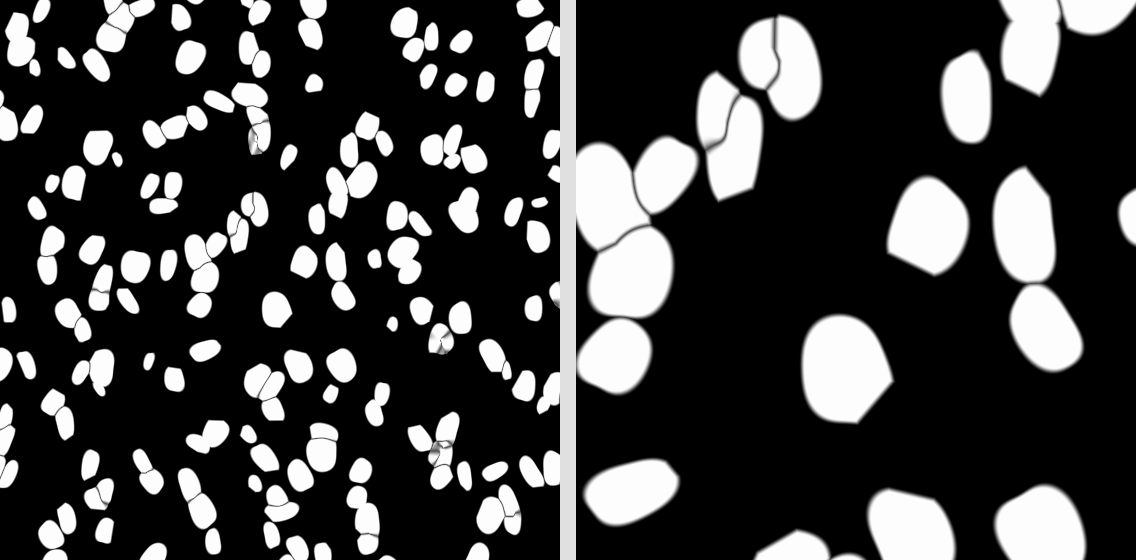
Left: the whole. Right: its middle third, enlarged.
This pattern is drawn by a Shadertoy shader. Its source:

```glsl
// Scattered white oval grains, mostly upright and often touching, on black.

#define CELLS 10.0          // home cells across the canvas, two grains each
#define KEEP 0.86           // chance that a grain exists
#define HALF_LENGTH vec2(0.0225, 0.0345)
#define ASPECT vec2(0.48, 0.84)
#define PAIR_GAP vec2(0.035, 0.064)
#define TILT 1.3            // spread of the usual lean, radians
#define STRAY 0.2           // share of grains with any direction
#define TINY 0.08           // share of half-sized grains
#define WOBBLE 0.07         // unevenness of the outline
#define SEAM 0.0005         // half gap between touching grains
#define SOFTNESS 0.0019     // half width of the edge blur
#define GRAIN_WHITE vec3(0.993)

const float TAU = 6.2831853;

// Integer hash giving three values from 0 to 1
vec3 hash3(vec2 cell, int salt) {
    uvec3 v = uvec3(ivec3(ivec2(cell) + 64, salt + 7));
    v = v * 1664525u + 1013904223u;
    v.x += v.y * v.z; v.y += v.z * v.x; v.z += v.x * v.y;
    v ^= v >> 16u;
    v.x += v.y * v.z; v.y += v.z * v.x; v.z += v.x * v.y;
    return vec3(v >> 8u) / 16777216.0;
}

mat2 rotation(float angle) {
    float c = cos(angle), s = sin(angle);
    return mat2(c, s, -s, c);
}

// Approximate distance to an uneven ellipse with one flattened side
float grainDistance(vec2 p, vec2 radii, vec3 rnd) {
    vec2 q = p / radii + 1e-5;
    float theta = atan(q.y, q.x);
    float outline = 1.0 + WOBBLE * (0.8 * cos(2.0 * theta + TAU * rnd.x)
                                  + 0.7 * cos(3.0 * theta + TAU * rnd.y)
                                  - 0.5 * cos(4.0 * theta));
    float k = length(q) / outline;
    float d = k * (k - 1.0) / length(q / radii);

    // Chop a random side, measured against the support of the ellipse
    float side = TAU * rnd.z;
    vec2 normal = vec2(cos(side), sin(side));
    float cut = dot(p, normal) - length(radii * normal) * mix(0.72, 1.1, rnd.x);
    return max(d, cut);
}

// Distance to grain k of a cell; the second one sits beside the first
float cellGrain(vec2 p, vec2 cell, int k) {
    int salt = 8 * k;
    vec3 place = hash3(cell, 100);
    vec3 form = hash3(cell, salt + 1);
    vec3 pose = hash3(cell, salt + 2);
    if (pose.z > KEEP) return 1.0;

    vec2 centre = (cell + 0.5 + 0.84 * (place.xy - 0.5)) / CELLS;
    if (k == 1) {
        float bearing = TAU * place.z;
        centre += mix(PAIR_GAP.x, PAIR_GAP.y, form.z) * vec2(cos(bearing), sin(bearing));
    }

    float halfLength = mix(HALF_LENGTH.x, HALF_LENGTH.y, form.x);
    vec2 radii = halfLength * vec2(mix(ASPECT.x, ASPECT.y, form.y), 1.0);
    vec3 extra = hash3(cell, salt + 3);
    if (extra.x < TINY) radii *= 0.55;

    float tilt = (pose.x - 0.5) * (pose.y < STRAY ? 0.5 * TAU : TILT);
    return grainDistance(rotation(tilt) * (p - centre), radii, hash3(cell, salt + 4));
}

void mainImage(out vec4 fragColor, in vec2 fragCoord) {
    vec2 p = fragCoord / iResolution.y;
    vec2 home = floor(p * CELLS);

    // Nearest and second nearest grain, with their random tags
    float nearest = 1.0, second = 1.0;
    float nearestTag = 0.0, secondTag = 0.0;
    for (int j = -1; j <= 1; j++)
    for (int i = -1; i <= 1; i++)
    for (int k = 0; k < 2; k++) {
        vec2 cell = home + vec2(i, j);
        float d = cellGrain(p, cell, k);
        float tag = hash3(cell, 50 + k).x;
        if (d < nearest) {
            second = nearest; secondTag = nearestTag;
            nearest = d; nearestTag = tag;
        } else if (d < second) {
            second = d; secondTag = tag;
        }
    }

    // Most touching pairs are parted by a thin seam, the rest merge
    float inside = -nearest;
    bool parted = fract(nearestTag + secondTag) < 0.7;
    if (parted) inside = min(inside, 0.5 * (second - nearest) - SEAM);

    float blur = max(SOFTNESS, 0.7 / iResolution.y);
    fragColor = vec4(GRAIN_WHITE * smoothstep(-blur, blur, inside), 1.0);
}
```
